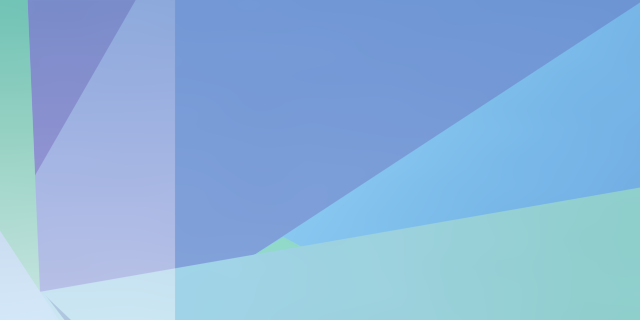
A WebGL 1 fragment shader for this background:

```glsl
precision highp float;
// Flat geometric background: large slanted facets in blue, cyan and mint,
// with a translucent pale panel and narrow folded shapes on the left.
// Each facet is a product of smooth half-planes filled by a gradient.
uniform vec2 u_resolution;

float hash(vec2 p) {
  return fract(sin(dot(p, vec2(127.1, 311.7))) * 43758.5453);
}

float valueNoise(vec2 p) {
  vec2 cell = floor(p);
  vec2 f = fract(p);
  f = f * f * (3.0 - 2.0 * f);
  float low = mix(hash(cell), hash(cell + vec2(1.0, 0.0)), f.x);
  float high = mix(hash(cell + vec2(0.0, 1.0)), hash(cell + 1.0), f.x);
  return mix(low, high, f.y);
}

// Coverage of the half-plane to the left of the line a -> b.
float leftOf(vec2 p, vec2 a, vec2 b, float soft) {
  vec2 d = normalize(b - a);
  return smoothstep(-soft, soft, d.x * (p.y - a.y) - d.y * (p.x - a.x));
}

// Coverage of a triangle with counter-clockwise corners.
float triangle(vec2 p, vec2 a, vec2 b, vec2 c, float soft) {
  return leftOf(p, a, b, soft) * leftOf(p, b, c, soft) * leftOf(p, c, a, soft);
}

// Three-stop gradient with its middle stop at t = 0.5.
vec3 gradient(vec3 start, vec3 middle, vec3 end, float t) {
  vec3 firstHalf = mix(start, middle, clamp(t * 2.0, 0.0, 1.0));
  return mix(firstHalf, end, clamp(t * 2.0 - 1.0, 0.0, 1.0));
}

void main() {
  // The canvas spans 2 by 1 units.
  vec2 p = gl_FragCoord.xy / u_resolution * vec2(2.0, 1.0);
  float soft = 0.7 / u_resolution.y;

  // Shared corners of the facets.
  vec2 seamLeft = vec2(0.130, 0.089);
  vec2 seamRight = vec2(2.0, 0.414);
  vec2 wedgeTip = vec2(0.794, 0.203);
  vec2 wedgeTop = vec2(2.0, 0.992);
  vec2 foldTop = vec2(0.086, 1.0);
  vec2 foldBase = vec2(0.125, 0.089);

  // Blue field.
  vec3 color = mix(vec3(0.515, 0.635, 0.855), vec3(0.43, 0.585, 0.83),
                   clamp(p.y * 0.85 + (p.x - 1.0) * 0.2, 0.0, 1.0));

  // Sky wedge, deeper toward its lower right.
  float wedge = leftOf(p, wedgeTop, wedgeTip, soft);
  float depth = clamp((p.x - 0.8) * 0.55 - (p.y - 0.2) * 0.35, 0.0, 1.0);
  vec3 sky = gradient(vec3(0.54, 0.79, 0.945), vec3(0.47, 0.72, 0.91),
                      vec3(0.44, 0.66, 0.88), depth * 1.4);
  color = mix(color, sky, wedge);

  // Small mint facet at the wedge tip.
  float mint = triangle(p, wedgeTip, vec2(0.943, 0.229), vec2(0.885, 0.260), soft);
  color = mix(color, vec3(0.57, 0.85, 0.79), mint);

  // Aqua floor below the long seam.
  float ground = leftOf(p, seamRight, seamLeft, soft);
  vec3 aqua = gradient(vec3(0.63, 0.83, 0.91), vec3(0.61, 0.82, 0.865),
                       vec3(0.56, 0.81, 0.80), (p.x - 0.55) / 1.4);
  color = mix(color, aqua, ground);

  // Pale panel with a vertical right edge.
  float panel = 1.0 - smoothstep(-soft, soft, p.x - 0.547);
  vec3 lavender = gradient(vec3(0.735, 0.765, 0.905), vec3(0.645, 0.71, 0.89),
                           vec3(0.55, 0.66, 0.86), p.y);
  vec3 ice = mix(vec3(0.80, 0.905, 0.955), vec3(0.77, 0.875, 0.935), p.y * 5.0);
  color = mix(color, mix(lavender, ice, ground), panel);

  // Violet triangle hanging from the top.
  float violet = triangle(p, vec2(0.109, 0.451), vec2(0.424, 1.0), foldTop, soft);
  vec3 violetTint = mix(vec3(0.57, 0.575, 0.82), vec3(0.475, 0.545, 0.79),
                        clamp((p.y - 0.45) / 0.55, 0.0, 1.0));
  color = mix(color, violetTint, violet);

  // Green strip along the left border.
  float strip = leftOf(p, foldBase, foldTop, soft);
  vec3 green = gradient(vec3(0.76, 0.89, 0.87), vec3(0.60, 0.825, 0.77),
                        vec3(0.44, 0.765, 0.71), (p.y - 0.1) / 0.9);
  color = mix(color, green, strip);

  // Pale corner under the strip, and a thin shadow sliver.
  float corner = leftOf(p, foldBase, vec2(0.0, 0.279), soft)
               * (1.0 - smoothstep(0.12, 0.30, p.x));
  vec3 cornerTint = mix(vec3(0.83, 0.91, 0.975), vec3(0.80, 0.875, 0.95), p.y * 4.0);
  color = mix(color, cornerTint, corner);
  float sliver = triangle(p, vec2(0.148, 0.070), vec2(0.203, -0.002),
                          vec2(0.224, -0.002), soft);
  color = mix(color, vec3(0.69, 0.78, 0.88), sliver);

  // Faint cloudy variation.
  color += (valueNoise(p * vec2(5.0, 12.0)) - 0.5) * 0.008;
  gl_FragColor = vec4(color, 1.0);
}
```
